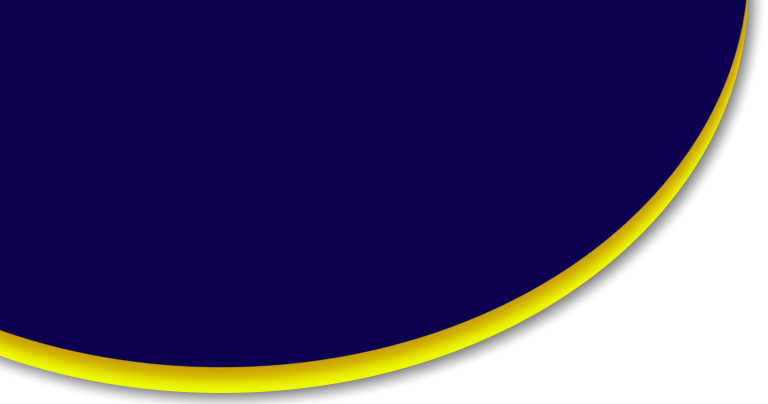
Write a Shadertoy shader that draws this background.

```glsl
// A huge navy ellipse hangs from the upper left over a white ground, rimmed by
// a yellow crescent and a soft drop shadow. Two equal ellipses, one shifted down,
// give signed distances that drive the edges, the gold shading and the shadow.

// Lengths are in units of the canvas height.
const vec2 DISC_CENTER = vec2(0.548, 1.084);
const vec2 DISC_RADII = vec2(1.3037, 0.9926);
const vec2 RIM_SHIFT = vec2(0.0, -0.0642);
const vec2 SHADOW_SHIFT = vec2(0.010, -0.010);
const float SHADOW_BLUR = 0.036;
const float SHADOW_STRENGTH = 0.62;
const float GOLD_REACH = 0.058;
const float RIM_FOLLOW = 0.6;
const float LINE_WIDTH = 0.0015;

const vec3 PAPER = vec3(1.0);
const vec3 NAVY = vec3(0.047, 0.0, 0.31);
const vec3 GOLD = vec3(0.79, 0.63, 0.02);
const vec3 YELLOW = vec3(0.93, 0.98, 0.0);
const vec3 BRONZE = vec3(0.47, 0.38, 0.18);

// Approximate signed distance to an ellipse, accurate near its edge.
float ellipseDistance(vec2 p, vec2 radii) {
    float level = length(p / radii);
    float slope = length(p / (radii * radii));
    return level * (level - 1.0) / max(slope, 1e-4);
}

// Antialiased coverage of the inside of a shape.
float coverage(float dist, float pixel) {
    return clamp(0.5 - dist / pixel, 0.0, 1.0);
}

void mainImage(out vec4 fragColor, in vec2 fragCoord) {
    float pixel = 1.0 / iResolution.y;
    vec2 p = fragCoord * pixel - DISC_CENTER;

    float discDist = ellipseDistance(p, DISC_RADII);
    float rimDist = ellipseDistance(p - RIM_SHIFT, DISC_RADII);
    float shadowDist = ellipseDistance(p - RIM_SHIFT - SHADOW_SHIFT, DISC_RADII);

    // Drop shadow on the ground
    float shade = 1.0 - smoothstep(-SHADOW_BLUR, SHADOW_BLUR, shadowDist);
    vec3 color = PAPER * (1.0 - SHADOW_STRENGTH * shade);

    // Crescent: gold beside the disc, yellow at the outer edge
    float reach = mix(GOLD_REACH, max(discDist - rimDist, 0.0), RIM_FOLLOW);
    vec3 rimColor = mix(GOLD, YELLOW, smoothstep(0.0, reach, discDist));
    color = mix(color, rimColor, coverage(rimDist, pixel));

    // Thin bronze line, then the navy disc
    color = mix(color, BRONZE, 0.7 * coverage(discDist - LINE_WIDTH, pixel));
    color = mix(color, NAVY, coverage(discDist, pixel));

    fragColor = vec4(color, 1.0);
}
```
